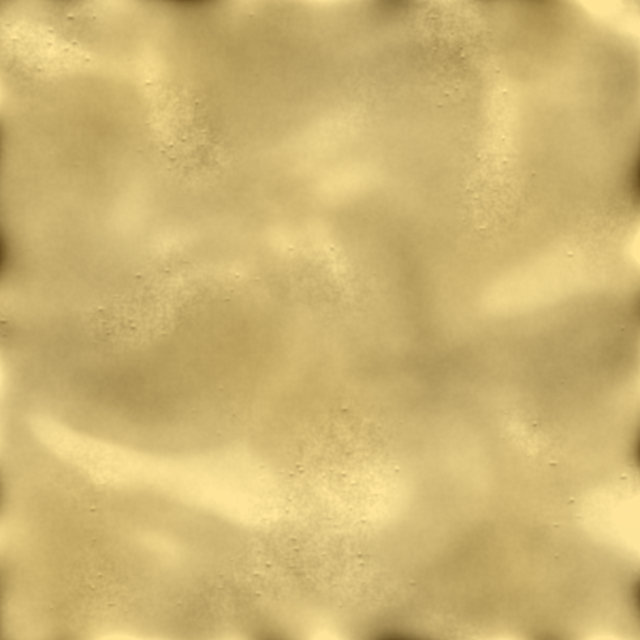
Write a WebGL 2 fragment shader that draws this texture.

```glsl
#version 300 es
precision highp float;

uniform vec2 u_resolution;
out vec4 fragColor;

#define SHADE vec3(0.63, 0.53, 0.30)
#define MIDTONE vec3(0.80, 0.70, 0.44)
#define LIGHT vec3(0.95, 0.85, 0.56)
#define FOLD_SCALE vec2(2.9, 4.6)
#define FOLD_CONTRAST 0.40
#define WARP 0.13
#define RIM_WIDTH 0.022
#define RIM_CONTRAST 2.3
#define PIMPLE_CELLS 60.0
#define PIMPLE_RADIUS 0.0034
#define GRAIN 0.10

vec2 hash2(vec2 p) {
    vec3 q = fract(p.xyx * vec3(0.1031, 0.1030, 0.0973));
    q += dot(q, q.yzx + 33.33);
    return fract((q.xx + q.yz) * q.zy);
}

float cornerSlope(vec2 cell, vec2 offset) {
    float angle = 6.28318 * hash2(cell + 71.0).x;
    return dot(vec2(cos(angle), sin(angle)), offset);
}

// Gradient noise, roughly -0.7 to 0.7
float noise(vec2 p) {
    vec2 i = floor(p), f = p - i;
    vec2 w = f * f * f * (f * (f * 6.0 - 15.0) + 10.0);
    vec2 e = vec2(1.0, 0.0);
    float low = mix(cornerSlope(i, f), cornerSlope(i + e.xy, f - e.xy), w.x);
    float high = mix(cornerSlope(i + e.yx, f - e.yx), cornerSlope(i + e.xx, f - e.xx), w.x);
    return mix(low, high, w.y);
}

// Soft folds, bent by a slow warp; the broken patches are nearly round
float folds(vec2 p) {
    vec2 bend = vec2(noise(p * 3.1 + 5.3), noise(p * 3.4 + 19.7));
    vec2 q = p + WARP * bend;
    float broad = noise(q * FOLD_SCALE + 3.4);
    float medium = noise(q * vec2(6.2, 7.8) + 27.2);
    float small = noise(q * vec2(13.0, 16.0) + 48.6);
    // Glossy crescents with a firmer edge
    float gloss = smoothstep(0.14, 0.42, 0.7 * broad + 0.7 * medium + 0.1 * small);
    return FOLD_CONTRAST * (broad + 0.7 * medium + 0.4 * small) + 0.24 * gloss;
}

// Dark and bright smudges hugging the border
float rim(vec2 p) {
    vec2 inset = min(p, 1.0 - p);
    float nearness = exp(-max(min(inset.x, inset.y), 0.0) / RIM_WIDTH);
    return RIM_CONTRAST * nearness * (noise(p * 9.3 + 11.8) - 0.04);
}

// Tiny embossed bumps in clusters, lit from above
float pimples(vec2 p, float cluster) {
    vec2 cell = floor(p * PIMPLE_CELLS);
    float relief = 0.0;
    for (int y = -1; y <= 1; y++) {
        for (int x = -1; x <= 1; x++) {
            vec2 id = cell + vec2(x, y);
            vec2 center = (id + hash2(id + 9.0)) / PIMPLE_CELLS;
            vec2 pick = hash2(id + 143.0);
            float present = smoothstep(0.0, 0.06, 0.03 + 0.3 * cluster - pick.x);
            vec2 squash = vec2(mix(0.8, 1.7, fract(pick.x * 57.0)), 1.0);
            vec2 d = (p - center) / (squash * PIMPLE_RADIUS * mix(0.6, 1.1, pick.y));
            relief += present * mix(0.1, 0.75, pick.y * pick.y) * (d.y - 0.1) * exp(-dot(d, d));
        }
    }
    return relief;
}

vec3 goldRamp(float tone) {
    tone = min(tone, 1.15);
    vec3 dark = mix(SHADE, MIDTONE, 2.0 * tone);
    vec3 bright = mix(MIDTONE, LIGHT, 2.0 * tone - 1.0);
    return clamp(tone < 0.5 ? dark : bright, 0.0, 1.0);
}

void main() {
    vec2 p = gl_FragCoord.xy / u_resolution;

    float fold = folds(p);
    float cluster = smoothstep(0.05, 0.42, noise(p * 5.0 + 61.0) + 0.5 * fold);
    float tone = 0.51 + fold + 0.12 * (0.5 - p.y);
    tone += rim(p) + pimples(p, cluster);

    // Mottled grain, stronger where the bumps gather
    float grain = 0.8 * noise(p * 33.0) + 0.8 * noise(p * 80.0) + 0.8 * noise(p * 150.0);
    tone += GRAIN * (0.6 + 1.5 * cluster) * grain;

    // Slow drift between warm and greyish gold
    vec3 drift = vec3(0.012, 0.0, -0.03) * noise(p * 4.0 + 83.0);
    fragColor = vec4(goldRamp(tone) + drift, 1.0);
}
```
